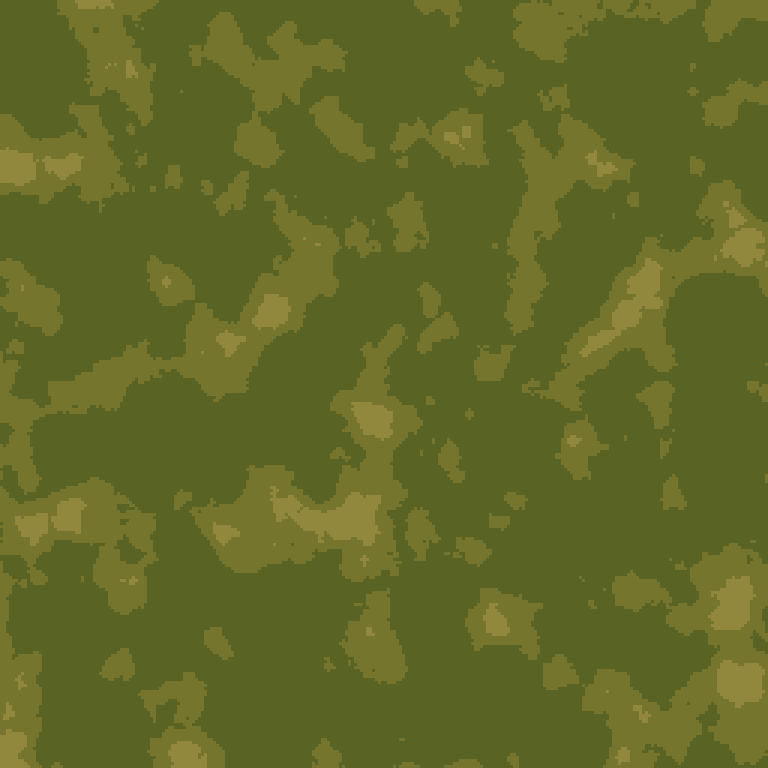
Reproduce this texture procedurally as a Shadertoy shader.

```glsl
// Mossy camouflage: ragged olive patches with small ochre cores on dark green.
// Fractal gradient noise is sampled on a coarse square grid and cut into
// three flat tones by two thresholds.

vec2 randomGradient(vec2 corner) {
    vec3 p = fract(corner.xyx * 0.1031);
    p += dot(p, p.yzx + 33.33);
    float angle = 6.28318 * fract((p.x + p.y) * p.z);
    return vec2(cos(angle), sin(angle));
}

float gradientNoise(vec2 p) {
    vec2 cell = floor(p);
    vec2 f = p - cell;
    vec2 fade = f * f * f * (f * (f * 6.0 - 15.0) + 10.0);
    vec2 right = vec2(1.0, 0.0), up = vec2(0.0, 1.0);
    float bottom = mix(dot(randomGradient(cell), f),
                       dot(randomGradient(cell + right), f - right), fade.x);
    float top = mix(dot(randomGradient(cell + up), f - up),
                    dot(randomGradient(cell + 1.0), f - 1.0), fade.x);
    return mix(bottom, top, fade.y);
}

// Each octave is turned and shifted so that the lattices never line up.
float fractalNoise(vec2 p) {
    float sum = 0.0, amplitude = 1.0;
    for (int octave = 0; octave < 5; octave++) {
        sum += amplitude * gradientNoise(p);
        p = mat2(1.6, 1.2, -1.2, 1.6) * p + vec2(37.3, 61.7);
        amplitude *= 0.5;
    }
    return sum;
}

vec3 camouflage(vec2 uv) {
    vec2 block = (floor(uv * 256.0) + 0.5) / 256.0;
    float height = fractalNoise(block * 8.5 + vec2(23.4, 71.8));

    vec3 mossGreen = vec3(0.35, 0.39, 0.14);
    vec3 olive = vec3(0.46, 0.46, 0.18);
    vec3 ochre = vec3(0.57, 0.53, 0.24);
    vec3 color = mix(mossGreen, olive, step(0.127, height));
    return mix(color, ochre, step(0.455, height));
}

void mainImage(out vec4 fragColor, in vec2 fragCoord) {
    // Four samples per pixel smooth the block edges at any canvas size.
    vec3 color = vec3(0.0);
    for (int i = 0; i < 4; i++) {
        vec2 offset = vec2(i % 2, i / 2) * 0.5 - 0.25;
        color += 0.25 * camouflage((fragCoord + offset) / iResolution.y);
    }
    fragColor = vec4(color, 1.0);
}
```
